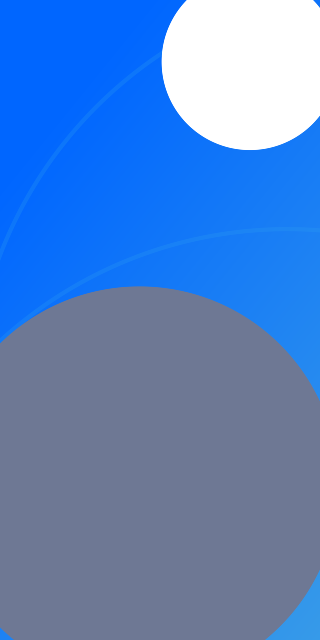
Write a WebGL 1 fragment shader that draws this background.

```glsl
precision highp float;

uniform vec2 u_resolution;

const vec3 DEEP_BLUE = vec3(0.0, 0.4, 1.0);
const vec3 SKY_BLUE = vec3(0.22, 0.61, 0.91);
const vec3 RING_BLUE = vec3(0.17, 0.62, 0.94);
const vec3 SLATE = vec3(0.431, 0.471, 0.58);
const vec3 WHITE = vec3(1.0);

float circleDistance(vec2 point, vec2 center, float radius) {
    return length(point - center) - radius;
}

float fillMask(float dist, float pixel) {
    return 1.0 - smoothstep(-0.5 * pixel, 0.5 * pixel, dist);
}

float ringMask(vec2 point, vec2 center, float radius, float width, float pixel) {
    float dist = abs(circleDistance(point, center, radius)) - 0.5 * width;
    return fillMask(dist, pixel);
}

vec3 diagonalGradient(vec2 point, vec2 corner, vec2 direction, float start, float end) {
    float along = dot(point - corner, normalize(direction));
    return mix(DEEP_BLUE, SKY_BLUE, clamp((along - start) / (end - start), 0.0, 1.0));
}

void main() {
    // Canvas is one unit wide and two units tall
    vec2 point = gl_FragCoord.xy / u_resolution * vec2(1.0, 2.0);
    float pixel = 2.0 / u_resolution.y;

    // Blue backdrop, brightening toward the lower right
    vec3 color = diagonalGradient(point, vec2(0.0, 2.0), vec2(0.78, -0.63), 0.37, 2.08);

    // Two faint, wide rings
    float ringRadius = 1.328;
    float ringWidth = 0.013;
    float upperRing = ringMask(point, vec2(1.24, 0.727), ringRadius, ringWidth, pixel);
    float lowerRing = ringMask(point, vec2(0.898, -0.044), ringRadius, ringWidth, pixel);
    color = mix(color, RING_BLUE, 0.25 * max(upperRing, lowerRing));

    // Solid discs
    float slateDisc = circleDistance(point, vec2(0.436, 0.483), 0.622);
    float whiteDisc = circleDistance(point, vec2(0.781, 1.807), 0.276);
    color = mix(color, SLATE, fillMask(slateDisc, pixel));
    color = mix(color, WHITE, fillMask(whiteDisc, pixel));

    gl_FragColor = vec4(color, 1.0);
}
```
